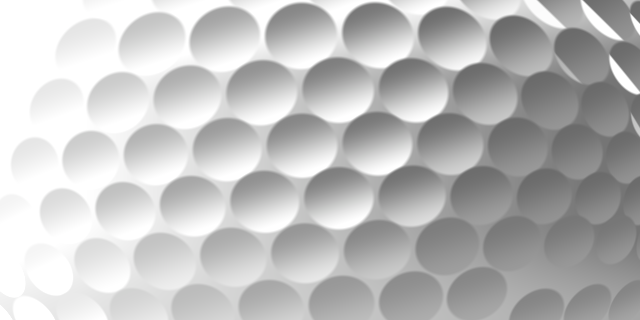
Give the GLSL for this texture, as a WebGL 2 fragment shader.

```glsl
#version 300 es
precision highp float;
// Draws a pale curved surface covered in staggered rows of shallow dimples.
// Row and column indices are bent onto a sphere; each dimple is a sheared
// ellipse shaded from a dark upper-left lip to a bright lower-right one.

#define ROWS 7
#define HALF_COLUMNS 6
#define COLUMN_ANGLE 0.2
#define SPHERE_RADIUS 1.185
#define SPHERE_X 0.982
#define DIMPLE_SIZE vec2(0.1107, 0.104)
#define EDGE_SOFTNESS 0.065
#define LEAN 1.1

uniform vec2 u_resolution;
out vec4 outColor;

// Height of a row (counted from the top) at offset u from the sphere axis
float rowHeight(float row, float u) {
    float r2 = row * row;
    float base = 1.0625 - 0.1745 * row + 0.0008 * r2;
    float slope = 0.013 + 0.0078 * row;
    float bend = -0.083 + 0.0029 * r2;
    float twist = -0.057 + 0.0117 * row;
    float seamDrop = 0.083 * step(5.5, row) * smoothstep(0.5, 0.65, u);
    return base + u * (slope + u * (bend + u * twist)) - seamDrop;
}

// Tone of the flat land between dimples: bright left and top, dim right
float landTone(vec2 p) {
    float tone = 1.09 - 0.34 * p.x;
    tone += 0.35 * smoothstep(0.7, 1.05, p.y);
    tone += 0.2 * (p.x - 0.8) * (1.0 - smoothstep(0.0, 0.35, p.y));
    return clamp(tone, 0.46, 1.0);
}

// Tone inside a dimple; q is the position in its unit disc, c its centre
float dimpleTone(vec2 q, vec2 c) {
    float fade = max(1.0 - c.x / 1.7, 0.0);
    float low = 1.0 - smoothstep(0.08, 0.4, c.y);
    float dark = 0.42 + 0.55 * fade * fade + 0.1 * low;
    dark += 0.4 * max(c.y - 0.5, 0.0) * max(0.9 - c.x, 0.0);
    float bright = mix(1.03, 0.58, smoothstep(1.15, 1.7, c.x - 0.5 * (c.y - 0.55)));
    bright -= 0.18 * low * smoothstep(0.2, 0.7, c.x);
    bright = max(bright, dark + 0.13);

    float tone = mix(dark, bright, smoothstep(-0.9, 1.1, dot(q, vec2(0.35, -0.94))));

    // Glossy crescent on the dimples near the upper right
    float gloss = smoothstep(2.55, 2.75, c.x + c.y);
    float limit = mix(1.05, 0.45, gloss);
    float crescent = smoothstep(limit - 0.06, limit + 0.06, dot(q, vec2(-0.85, -0.53)));
    return mix(tone, 1.0, crescent * gloss);
}

void main() {
    vec2 p = gl_FragCoord.xy / u_resolution.y;
    p.x += 1.0 - 0.5 * u_resolution.x / u_resolution.y;
    float tone = landTone(p);

    for (int j = 0; j < ROWS; j++) {
        float row = float(j);
        float rowScale = 1.02 - 0.0025 * row * row;
        float stagger = (j % 2 == 0) ? 0.31 : -0.17;
        float axis = SPHERE_X + 0.00008 * row * row * row;

        for (int k = -HALF_COLUMNS; k <= HALF_COLUMNS; k++) {
            // Project the grid position onto the sphere
            float angle = COLUMN_ANGLE * (float(k) + stagger);
            vec2 centre = vec2(axis + SPHERE_RADIUS * rowScale * sin(angle), 0.0);
            float u = centre.x - SPHERE_X;
            centre.y = rowHeight(row, u);

            // Foreshorten and lean the ellipse towards the limb
            vec2 size = DIMPLE_SIZE * vec2(rowScale * cos(angle),
                (1.0 - 0.2 * u * u) * (1.0 - 0.004 * row * row));
            vec2 q = p - centre;
            q.x += LEAN * u * (centre.y - 0.48) * q.y;
            q /= size;

            float cover = 1.0 - smoothstep(1.0 - EDGE_SOFTNESS, 1.0 + EDGE_SOFTNESS, length(q));
            tone = mix(tone, dimpleTone(q, centre), cover);
        }
    }

    // Faint green cast in the middle greys
    tone = clamp(tone, 0.0, 1.0);
    vec3 color = vec3(tone) + vec3(0.0, 0.006, 0.0) * smoothstep(0.6, 0.8, tone) * (1.0 - tone);
    outColor = vec4(color, 1.0);
}
```
